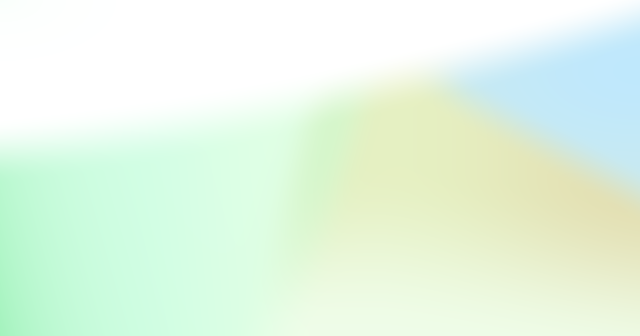
Reproduce this background procedurally as a Shadertoy shader.

```glsl
// Soft pastel backdrop: mint, straw and sky-blue fields under a white curved haze.

// Mint field, deepening towards the lower left corner
vec3 mintField(vec2 p) {
    vec3 mint = mix(vec3(0.84, 1.0, 0.91), vec3(0.88, 1.0, 0.90), smoothstep(0.2, 0.45, p.x));
    return mix(mint, vec3(0.64, 0.95, 0.74), exp(-8.0 * (p.x + 0.15 * p.y)));
}

// Straw field, warmer to the right and paler towards the bottom
vec3 strawField(vec2 p) {
    vec3 straw = mix(vec3(0.90, 0.94, 0.76), vec3(0.89, 0.875, 0.70), smoothstep(0.62, 1.0, p.x));
    float pale = 1.0 - smoothstep(0.0, 0.52, p.y + 0.25 * max(p.x - 0.6, 0.0));
    return mix(straw, vec3(0.935, 0.99, 0.91), pale);
}

// Sky field, clearest near the right edge
vec3 skyField(vec2 p) {
    float glow = exp(-9.0 * dot(p - vec2(1.0, 0.79), p - vec2(1.0, 0.79)));
    return mix(vec3(0.81, 0.92, 0.91), vec3(0.75, 0.91, 0.99), glow);
}

void mainImage(out vec4 fragColor, in vec2 fragCoord) {
    vec2 p = fragCoord / iResolution.xy;

    // Leaning seam between mint and straw, with a green fold along it
    float seam = p.x - (0.425 + 0.14 * p.y);
    vec3 color = mix(mintField(p), strawField(p), smoothstep(-0.07, 0.07, seam));
    float fold = exp(-pow((seam - 0.005) / 0.045, 2.0)) * smoothstep(0.0, 0.6, p.y);
    color = mix(color, vec3(0.82, 0.965, 0.79), 0.75 * fold);

    // Sky field above a falling diagonal
    float diagonal = p.y - (0.75 - 1.03 * (p.x - 0.68));
    color = mix(color, skyField(p), smoothstep(-0.09, 0.09, diagonal) * smoothstep(0.6, 0.74, p.x));

    // White haze above a rising curve, softer over the mint
    float haze = p.y - (0.56 + 0.2 * p.x + 0.19 * p.x * p.x);
    float softness = mix(0.11, 0.09, smoothstep(0.2, 0.6, p.x));
    color = mix(color, vec3(1.0), smoothstep(-softness, 0.09, haze));

    // Faint mint tint in the upper left corner
    color -= vec3(0.025, 0.0, 0.015) * exp(-14.0 * length(p - vec2(0.0, 1.0)));

    fragColor = vec4(color, 1.0);
}
```
